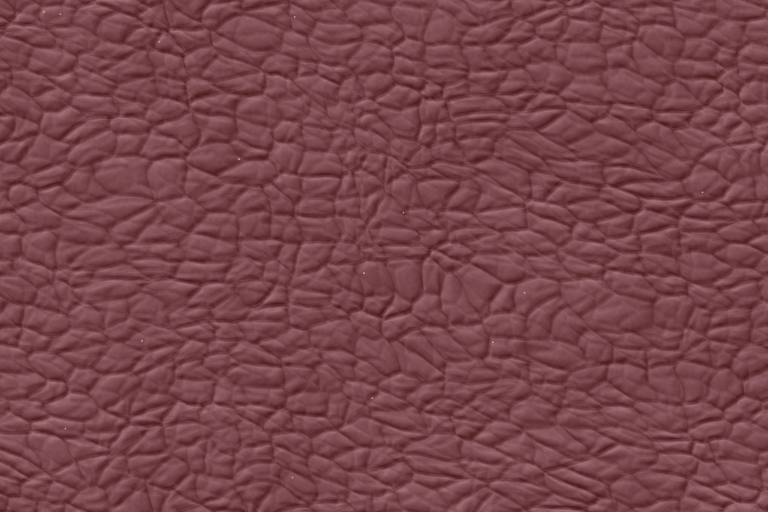
Give the GLSL for this texture, as a Shadertoy shader.

```glsl
// Grained burgundy leather: flattened Voronoi pebbles with finer folds
// between them, warped by noise, lit from above by a finite-difference
// slope and coloured along a short ramp from crease to highlight.

#define CELL_SIZE vec2(0.070, 0.043)
#define JITTER vec2(0.92, 0.74)
#define ROW_TILT 0.07
#define FOLD_SCALE 1.55
#define FOLD_DEPTH 0.42
#define PEBBLE_ROUND 0.20
#define LIGHT_STEP vec2(-0.035, 0.095)
#define RELIEF 0.72
#define CREASE_DARK 0.27
#define BASE_TONE 0.56
#define SHADOW_COLOR vec3(0.350, 0.160, 0.170)
#define LIGHT_COLOR vec3(0.595, 0.392, 0.425)

vec2 hash2(vec2 p) {
    vec3 q = fract(p.xyx * vec3(0.1031, 0.1030, 0.0973));
    q += dot(q, q.yzx + 33.33);
    return fract((q.xx + q.yz) * q.zy);
}

// Smooth two-channel value noise in 0..1
vec2 noise2(vec2 p) {
    vec2 i = floor(p), f = fract(p);
    f = f * f * (3.0 - 2.0 * f);
    vec2 low = mix(hash2(i), hash2(i + vec2(1, 0)), f.x);
    vec2 high = mix(hash2(i + vec2(0, 1)), hash2(i + vec2(1, 1)), f.x);
    return mix(low, high, f.y);
}

vec2 seedPoint(vec2 cell) {
    return cell + 0.5 + JITTER * (hash2(cell + 71.0) - 0.5);
}

// Distance from p to the nearest Voronoi border
float borderDistance(vec2 p) {
    vec2 home = floor(p), nearest = home, toSeed = vec2(0);
    float best = 9.0;
    for (int y = -1; y <= 1; y++)
    for (int x = -1; x <= 1; x++) {
        vec2 cell = home + vec2(x, y);
        vec2 d = seedPoint(cell) - p;
        if (dot(d, d) < best) {
            best = dot(d, d);
            nearest = cell;
            toSeed = d;
        }
    }
    float border = 9.0;
    for (int y = -2; y <= 2; y++)
    for (int x = -2; x <= 2; x++) {
        if (x == 0 && y == 0) continue;
        vec2 d = seedPoint(nearest + vec2(x, y)) - p;
        vec2 across = d - toSeed;
        border = min(border, dot(0.5 * (d + toSeed), normalize(across)));
    }
    return border;
}

// Uneven flow of the rows and ragged crease lines, in cell units
vec2 warp(vec2 p) {
    p += 1.5 * (noise2(p * 0.17 + 5.0) - 0.5);
    p += 0.65 * (noise2(p * 0.75 + 19.0) - 0.5);
    return p + 0.13 * (noise2(p * 2.9) - 0.5);
}

// x: surface height, y: distance to the main crease
vec2 surface(vec2 p) {
    vec2 q = warp(p);
    float pebble = borderDistance(q);
    vec2 turned = mat2(0.88, 0.42, -0.48, 0.88) * q * FOLD_SCALE + 37.0;
    float fold = borderDistance(turned);
    float depth = 0.65 + 0.6 * noise2(q * 0.8 + 53.0).x;
    float height = -depth * exp(-pebble / PEBBLE_ROUND);
    height -= FOLD_DEPTH * exp(-fold / PEBBLE_ROUND);
    height += 0.10 * noise2(q * 4.5).x;
    return vec2(height, pebble);
}

// Sparse pale dust, one possible speck per grid square
float dust(vec2 uv) {
    vec2 grid = uv / 0.05;
    vec2 cell = floor(grid);
    vec2 center = 0.2 + 0.6 * hash2(cell + 211.0);
    float present = step(0.982, hash2(cell + 307.0).x);
    return present * (1.0 - smoothstep(0.02, 0.055, length(fract(grid) - center)));
}

void mainImage(out vec4 fragColor, in vec2 fragCoord) {
    vec2 uv = fragCoord / iResolution.y;
    vec2 p = (uv + vec2(0.0, ROW_TILT * uv.x)) / CELL_SIZE + 40.0;

    // Faces that fall away from the light are dark
    vec2 here = surface(p);
    float toward = surface(p + LIGHT_STEP).x;
    float behind = surface(p - LIGHT_STEP).x;
    float tone = BASE_TONE - RELIEF * (toward - behind);

    // Crease shadow, soft mottling and fine grain
    tone -= CREASE_DARK * exp(-here.y / 0.085);
    tone += 0.14 * (noise2(uv * 7.0).x - 0.5);
    tone += 0.12 * (noise2(uv * 170.0).x - 0.5);

    vec3 leather = mix(SHADOW_COLOR, LIGHT_COLOR, clamp(tone, -0.2, 1.12));
    vec3 color = mix(leather, vec3(0.80, 0.69, 0.72), 0.7 * dust(uv));
    fragColor = vec4(color, 1.0);
}
```
